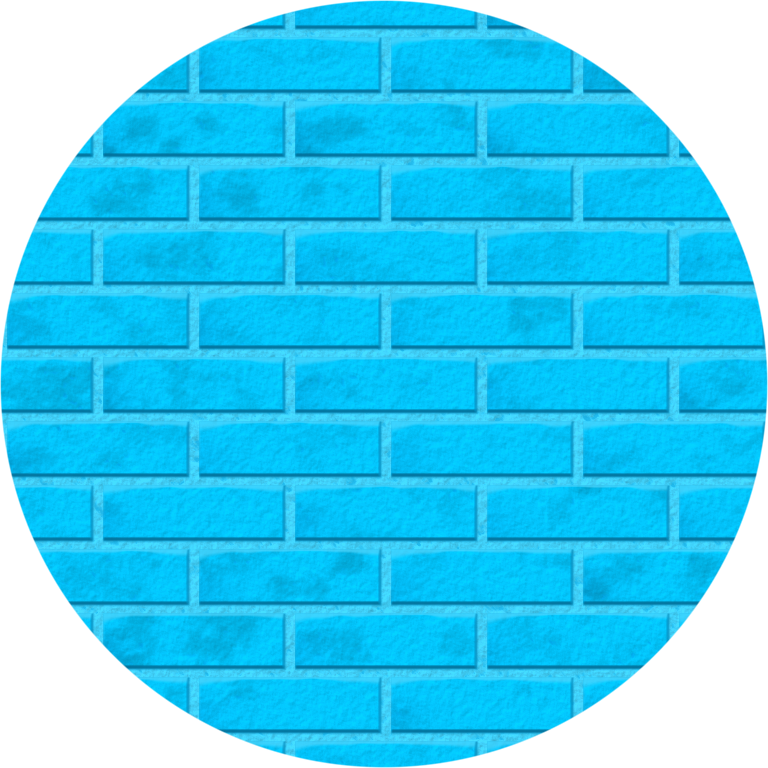
A Shadertoy shader for this texture:

```glsl
// Painted blue brick wall in running bond, cropped to a white-surrounded disc.

float hash(vec2 p) {
    vec3 q = fract(vec3(p.xyx) * 0.1031);
    q += dot(q, q.yzx + 33.33);
    return fract((q.x + q.y) * q.z);
}

float noise(vec2 p) {
    vec2 i = floor(p), f = fract(p);
    f = f * f * (3.0 - 2.0 * f);
    return mix(mix(hash(i), hash(i + vec2(1, 0)), f.x),
               mix(hash(i + vec2(0, 1)), hash(i + vec2(1, 1)), f.x), f.y);
}

float fbm(vec2 p) {
    float sum = 0.0, amp = 0.5;
    for (int i = 0; i < 4; i++) {
        sum += amp * noise(p);
        p = mat2(1.6, 1.2, -1.2, 1.6) * p + 17.3;
        amp *= 0.5;
    }
    return sum;
}

float boxDistance(vec2 p, vec2 halfSize) {
    vec2 d = abs(p) - halfSize;
    return length(max(d, 0.0)) + min(max(d.x, d.y), 0.0);
}

// Height of the plaster, with diagonal trowel strokes
float plaster(vec2 p) {
    vec2 stroke = vec2(p.x + p.y, 2.0 * (p.y - p.x));
    return 0.6 * fbm(p * 130.0 + 40.0) + 0.4 * fbm(stroke * 55.0 + 90.0);
}

void mainImage(out vec4 fragColor, in vec2 fragCoord) {
    float side = min(iResolution.x, iResolution.y);
    float pixel = 1.0 / side;
    vec2 uv = (fragCoord - 0.5 * iResolution.xy) / side + 0.5;
    vec2 wall = vec2(uv.x, 1.0 - uv.y);

    // Four bricks by twelve courses; p is measured from a brick's top left
    vec2 grid = wall * vec2(4.0, 12.0) - vec2(0.036, 0.578);
    float course = floor(grid.y);
    grid.x -= 0.5 * mod(course, 2.0);
    vec2 id = floor(grid);
    vec2 p = fract(grid) / vec2(4.0, 12.0);
    vec2 size = vec2(0.235, 0.0705);
    float edge = boxDistance(p - 0.5 * size, 0.5 * size - 0.001) - 0.001;
    float brick = 1.0 - smoothstep(-0.001 - 0.5 * pixel, 0.001 + 0.5 * pixel, edge);
    float seed = hash(id + 50.0);

    // Surface relief lit from the upper left
    float height = plaster(wall);
    float relief = height - plaster(wall + vec2(0.0016, 0.002));
    float patches = fbm(wall * vec2(22.0, 30.0) + 60.0);

    // Brick face: darker lower left, scattered worn strokes
    vec3 face = vec3(0.01, 0.78, 0.995);
    float shade = exp(-p.x / 0.035) * smoothstep(0.005, 0.05, p.y);
    face = mix(face, vec3(0.01, 0.64, 0.87), shade * (0.35 + 0.5 * patches));
    face *= 1.0 - 0.09 * smoothstep(0.45, 0.75, patches) * (0.5 + seed);
    float worn = smoothstep(0.59, 0.72, height) * smoothstep(0.4, 0.65, patches);
    face = mix(face, vec3(0.01, 0.62, 0.88), 0.65 * worn);
    face *= 1.0 + clamp(relief * 0.45, -0.15, 0.06);

    // Uneven pale bevel, widest in the top corners
    float band = 0.003 + 0.013 * exp(-p.x / 0.025)
               + 0.005 * smoothstep(0.16, 0.235, p.x)
               + 0.004 * noise(vec2(p.x * 45.0 + seed * 90.0, course + 20.0));
    float bevel = 1.0 - smoothstep(0.35 * band, band, p.y);
    bevel = max(bevel, 0.6 * (1.0 - smoothstep(0.0005, 0.003, p.x)) * (1.0 - p.y / size.y));
    face = mix(face, vec3(0.32, 0.84, 0.99), 0.7 * bevel);

    // Mortar, with gritty pits and a shadow beside each brick
    vec3 mortar = vec3(0.25, 0.82, 0.98) * (1.0 + clamp(relief * 0.7, -0.22, 0.06));
    mortar = mix(mortar, vec3(0.04, 0.64, 0.86), 0.6 * smoothstep(0.55, 0.72, height));
    float shadow = boxDistance(p - 0.5 * size - vec2(0.0015, 0.002), 0.5 * size);
    mortar = mix(mortar, vec3(0.02, 0.55, 0.74), 0.75 * (1.0 - smoothstep(-0.001, 0.0035, shadow)));

    // Dark lower lip and a fainter right-hand edge
    vec3 color = mix(mortar, face, brick);
    float along = smoothstep(-0.001, 0.003, p.x) * (1.0 - smoothstep(0.234, 0.238, p.x));
    float lip = along * (1.0 - smoothstep(0.0006, 0.0034, abs(p.y - 0.0702)));
    float flank = (1.0 - smoothstep(0.0004, 0.0024, abs(p.x - 0.235)))
                * smoothstep(0.0, 0.012, p.y) * (1.0 - smoothstep(0.069, 0.073, p.y));
    color = mix(color, vec3(0.01, 0.43, 0.59), 0.85 * lip);
    color = mix(color, vec3(0.02, 0.57, 0.77), 0.55 * flank);

    // Disc touching the canvas sides
    float disc = 1.0 - smoothstep(-pixel, pixel, length(uv - 0.5) - 0.499);
    fragColor = vec4(mix(vec3(1.0), clamp(color, 0.0, 1.0), disc), 1.0);
}
```
